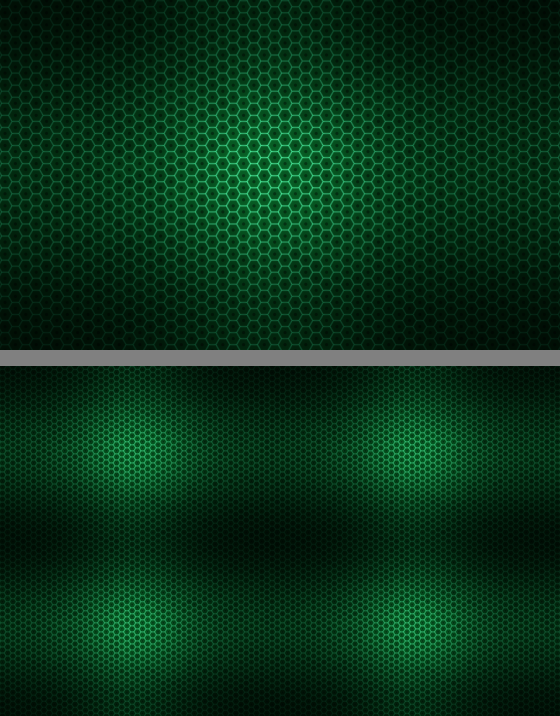
Top: one tile. Bottom: repeated 2 by 2.
Give the GLSL for this pattern, as a Shadertoy shader.

```glsl
// Glowing green honeycomb: flat-topped hexagons with thin bright borders and dark cores,
// lit by a soft central spot and a wide horizontal band. Two interleaved rectangular
// lattices give the cells; whole repeat counts and periodic light make it tile.

const float PI = 3.14159265;
const vec2 REPEATS = vec2(27.0, 29.0);       // column pairs across, rows down
const vec2 CELL_ANCHOR = vec2(0.472, 0.498); // centre of one cell
const vec2 LIGHT_CENTER = vec2(0.477, 0.508);
const vec2 LIGHT_ASPECT = vec2(1.6, 1.0);
const float SPOT_SPREAD = 0.11;              // squared radius, in canvas heights
const float AMBIENT = 0.13;
const float BAND_GAIN = 0.25;
const float SPOT_GAIN = 0.62;
const float LINE_HALF_WIDTH = 0.055;         // in row pitches
const float HALO_WIDTH = 0.07;
const float HALO_GAIN = 0.16;
const float CORE_RADIUS = 0.13;
const float CELL_VARIATION = 0.16;
const vec3 LINE_COLOR = vec3(0.25, 0.85, 0.54);
const vec3 CELL_COLOR = vec3(0.03, 0.36, 0.14);
const vec3 FALLOFF = vec3(1.5, 1.0, 1.08);   // red fades fastest with the light

float hash(vec2 p) {
    return fract(sin(dot(p, vec2(127.1, 311.7))) * 43758.5453);
}

// Offset from the nearest cell centre (xy, in row pitches) and wrapped cell id (zw)
vec4 hexCell(vec2 uv) {
    vec2 grid = (uv - CELL_ANCHOR) * REPEATS;
    vec2 pitch = vec2(sqrt(3.0), 1.0);
    vec2 idA = floor(grid + 0.5);
    vec2 idB = floor(grid) + 0.5;
    vec2 a = (grid - idA) * pitch;
    vec2 b = (grid - idB) * pitch;
    return dot(a, a) < dot(b, b) ? vec4(a, mod(idA, REPEATS))
                                 : vec4(b, mod(idB, REPEATS));
}

// Distance from a point inside a cell to its border; 0.5 at the centre
float borderDistance(vec2 p) {
    p = abs(p);
    return max(0.5 - max(p.y, dot(p, vec2(0.8660254, 0.5))), 0.0);
}

// Brightness from 0 to 1, periodic in both directions
float lightLevel(vec2 uv) {
    vec2 offset = uv - LIGHT_CENTER;
    vec2 wrapped = sin(PI * offset) / PI * LIGHT_ASPECT;
    float spot = exp(-dot(wrapped, wrapped) / SPOT_SPREAD);
    float band = 0.5 + 0.5 * cos(2.0 * PI * offset.y);
    return AMBIENT + BAND_GAIN * band + SPOT_GAIN * spot;
}

void mainImage(out vec4 fragColor, in vec2 fragCoord) {
    vec2 uv = fragCoord / iResolution.xy;
    vec4 cell = hexCell(uv);
    float radius = length(cell.xy);
    float d = borderDistance(cell.xy);
    float blur = max(0.7 * REPEATS.y / iResolution.y, 0.04);

    // Border with a faint halo and brighter corners
    float line = 1.0 - smoothstep(LINE_HALF_WIDTH - blur, LINE_HALF_WIDTH + blur, d);
    float halo = HALO_GAIN * exp(-d / HALO_WIDTH);
    float corner = smoothstep(0.49, 0.577, radius);

    // Cell face with a dark core and slight unevenness
    float core = 1.0 - smoothstep(CORE_RADIUS - blur, CORE_RADIUS + blur, radius);
    float face = 1.0 - 0.4 * core;
    face *= 1.0 + CELL_VARIATION * (hash(cell.zw) - 0.5);

    vec3 light = pow(vec3(lightLevel(uv)), FALLOFF);
    vec3 faceColor = CELL_COLOR * face + LINE_COLOR * halo;
    vec3 lineColor = LINE_COLOR * (0.88 + 0.22 * corner);
    fragColor = vec4(mix(faceColor, lineColor, line) * light, 1.0);
}
```
